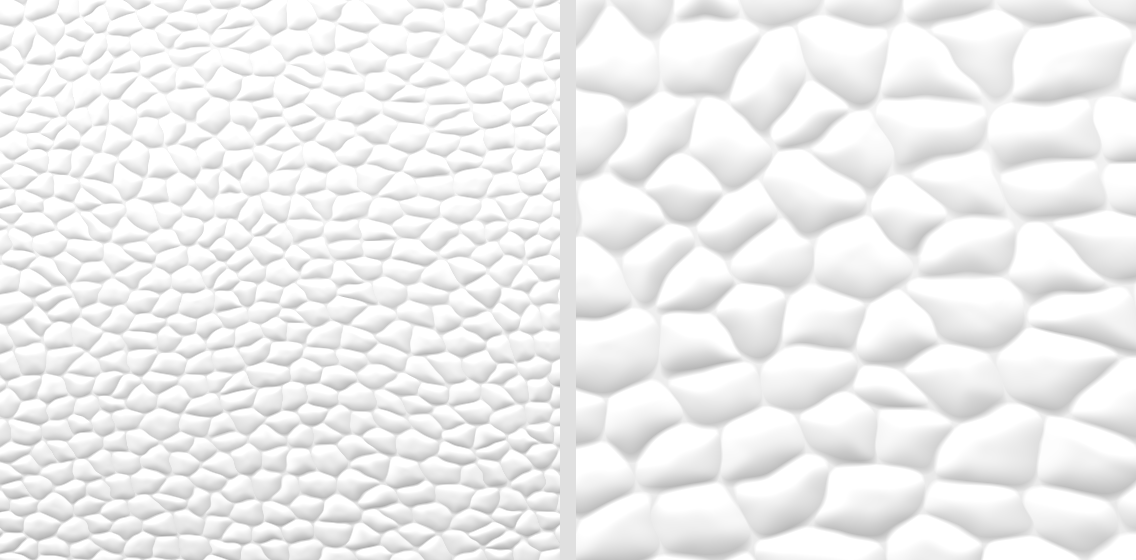
Left, the full canvas; right, a detail of the centre.
Reproduce this texture procedurally as a Shadertoy shader.

```glsl
// Pebbled white leather: a staggered, jittered Voronoi pattern is raised into
// soft domes, then lit from above by the slope of that height field.
// A vertical falloff dims the sheet towards the bottom.

const vec2  CELLS       = vec2(19.0, 25.5);  // pebbles across and up
const float ROW_SQUEEZE = 0.10;              // rows get tighter lower down
const float JITTER      = 0.74;              // scatter of pebble centres
const float ROUNDNESS   = 15.0;              // lower is rounder corners
const float DOME_RADIUS = 0.44;              // border to dome top, in cells
const float SOFTNESS    = 0.065;             // slope sampling step, in cells
const vec2  LIGHT       = vec2(-0.17, 0.98);
const float RELIEF      = 0.051;
const float GROOVE      = 0.025;
const float MOTTLE      = 0.018;
const float TOP_TONE    = 1.005;
const float BOTTOM_TONE = 0.908;

float hash(vec2 p) {
    return fract(sin(dot(p, vec2(127.1, 311.7))) * 43758.5453);
}

float noise(vec2 p) {
    vec2 i = floor(p), f = fract(p);
    f = f * f * (3.0 - 2.0 * f);
    return mix(mix(hash(i), hash(i + vec2(1, 0)), f.x),
               mix(hash(i + vec2(0, 1)), hash(i + vec2(1, 1)), f.x), f.y);
}

// Cell at a grid step from p, on rows shifted by half a cell
vec2 cellId(vec2 p, vec2 stepXY) {
    float row = floor(p.y) + stepXY.y;
    return vec2(floor(p.x - 0.5 * mod(row, 2.0)) + stepXY.x, row);
}

vec2 pebbleCentre(vec2 id) {
    vec2 scatter = vec2(hash(id), hash(id + 57.3)) - 0.5;
    return id + vec2(0.5 * mod(id.y, 2.0), 0.0) + 0.5 + JITTER * scatter;
}

// Dome height: zero on cell borders, rounded towards the middle
float pebbleHeight(vec2 p) {
    vec2 nearId = vec2(0.0), nearest = vec2(0.0);
    float best = 1e3;
    for (int y = -2; y <= 2; y++)
    for (int x = -2; x <= 2; x++) {
        vec2 id = cellId(p, vec2(x, y));
        vec2 toCentre = pebbleCentre(id) - p;
        float d = dot(toCentre, toCentre);
        if (d < best) { best = d; nearest = toCentre; nearId = id; }
    }

    // Smooth minimum of the distances to all borders
    float sum = 0.0;
    for (int y = -2; y <= 2; y++)
    for (int x = -2; x <= 2; x++) {
        vec2 other = pebbleCentre(cellId(p, vec2(x, y))) - p;
        vec2 across = other - nearest;
        float gap = length(across);
        if (gap > 0.001) {
            float border = dot(0.5 * (nearest + other), across / gap);
            sum += exp(-ROUNDNESS * border);
        }
    }
    float edge = max(-log(sum) / ROUNDNESS, 0.0);
    float rim = 1.0 - min(edge / DOME_RADIUS, 1.0);
    return (1.0 - rim * rim) * mix(0.8, 1.2, hash(nearId + 19.7));
}

void mainImage(out vec4 fragColor, in vec2 fragCoord) {
    vec2 uv = fragCoord / iResolution.y;

    // Bend the rows gently and roughen the outlines
    vec2 p = CELLS * vec2(uv.x, uv.y * (1.0 + ROW_SQUEEZE * (1.0 - uv.y)));
    p += 1.3 * (vec2(noise(uv * 3.5), noise(uv * 3.5 + 40.0)) - 0.5);
    p += 0.16 * (vec2(noise(p * 2.3), noise(p * 2.3 + 80.0)) - 0.5);

    // Slope along the light gives the shading
    float lit = pebbleHeight(p + LIGHT * SOFTNESS);
    float shaded = pebbleHeight(p - LIGHT * SOFTNESS);
    float slope = (lit - shaded) / (2.0 * SOFTNESS);
    float hollow = 1.0 - min(0.5 * (lit + shaded), 1.0);

    float tone = mix(BOTTOM_TONE, TOP_TONE, smoothstep(-0.1, 1.0, uv.y));
    tone -= RELIEF * slope + GROOVE * hollow * hollow;
    tone += MOTTLE * (noise(p * 5.0) - 0.5);

    fragColor = vec4(vec3(clamp(tone, 0.0, 1.0)), 1.0);
}
```
